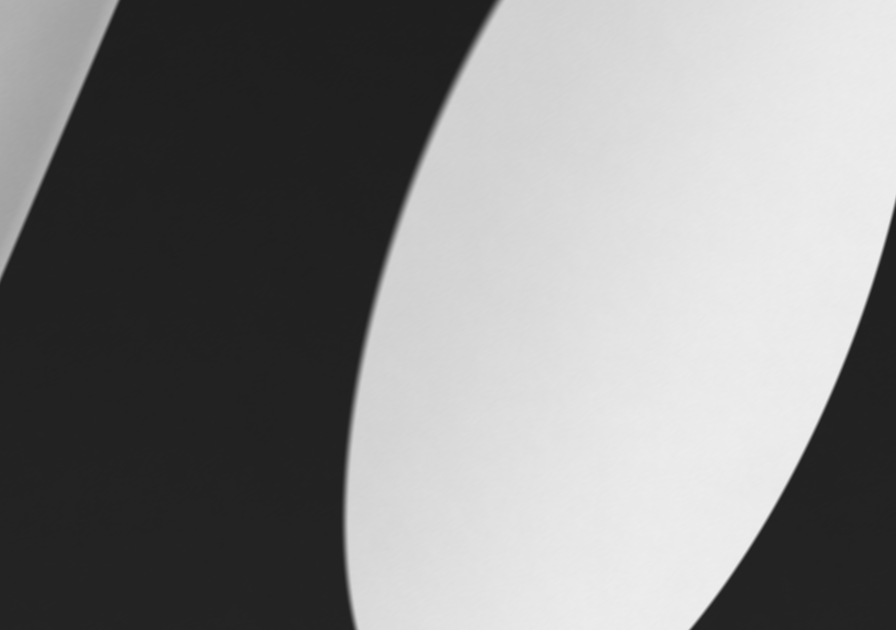
Reproduce this background procedurally as a Shadertoy shader.

```glsl
// Pale, softly shaded leaning ellipse and a grey corner wedge on charcoal paper.

vec2 hashGradient(vec2 cell) {
    vec2 h = vec2(dot(cell, vec2(127.1, 311.7)), dot(cell, vec2(269.5, 183.3)));
    return 2.0 * fract(sin(h) * 43758.5) - 1.0;
}

float gradientNoise(vec2 p) {
    vec2 cell = floor(p), f = fract(p);
    vec2 u = f * f * f * (f * (f * 6.0 - 15.0) + 10.0);
    float bottom = mix(dot(hashGradient(cell), f),
                       dot(hashGradient(cell + vec2(1, 0)), f - vec2(1, 0)), u.x);
    float top = mix(dot(hashGradient(cell + vec2(0, 1)), f - vec2(0, 1)),
                    dot(hashGradient(cell + vec2(1, 1)), f - vec2(1, 1)), u.x);
    return mix(bottom, top, u.y);
}

// Approximate signed distance to a sheared ellipse, negative inside
float leaningEllipse(vec2 p, vec2 center, vec2 radii, float lean) {
    vec2 d = p - center;
    vec2 q = vec2(d.x - lean * d.y, d.y) / radii;
    float r = max(length(q), 0.001);
    vec2 n = q / (r * radii);
    return (r - 1.0) / length(vec2(n.x, n.y - lean * n.x));
}

// Paper grain: fine diagonal fibres over broader mottling
float paperGrain(vec2 p) {
    vec2 fibre = vec2(p.x + 0.6 * p.y, p.y - 0.6 * p.x);
    return 0.6 * gradientNoise(fibre * vec2(70.0, 170.0))
         + 0.4 * gradientNoise(p * 34.0)
         + 0.4 * gradientNoise(p * 11.0 + 5.0);
}

void mainImage(out vec4 fragColor, in vec2 fragCoord) {
    vec2 p = fragCoord / iResolution.y;
    p.x *= 1.4222 * iResolution.y / iResolution.x;
    float pixel = 1.0 / iResolution.y;
    float grain = paperGrain(p);

    // Charcoal ground, slightly lighter toward the bottom
    float shade = mix(0.139, 0.122, p.y) + 0.007 * grain;

    // Grey wedge in the upper left corner, with a brighter rim
    float wedge = dot(p - vec2(0.0, 0.5556), normalize(vec2(1.0, -0.425)));
    float wedgeTone = 0.69 - 0.05 * smoothstep(-0.16, -0.03, wedge)
                    + 0.05 * smoothstep(-0.025, -0.004, wedge) + 0.02 * grain;
    float wedgeSoft = 0.004 + 0.5 * pixel;
    shade = mix(shade, wedgeTone, 1.0 - smoothstep(-wedgeSoft, wedgeSoft, wedge));

    // Ellipse, brightening to the lower right; its left rim is more blurred
    float oval = leaningEllipse(p, vec2(1.0056, 0.5889), vec2(0.3915, 0.799), 0.298);
    float light = smoothstep(0.06, 0.2, 0.2 * p.x - 0.1 * p.y);
    float ovalTone = mix(0.82, 0.92, light) + 0.018 * grain;
    float leftSide = 1.0 - smoothstep(-0.2, 0.2, p.x - 1.0 - 0.3 * (p.y - 0.59));
    float ovalSoft = mix(0.003, 0.006 + 0.004 * p.y, leftSide) + 0.5 * pixel;
    shade = mix(shade, ovalTone, 1.0 - smoothstep(-ovalSoft, ovalSoft, oval));

    fragColor = vec4(vec3(shade), 1.0);
}
```
